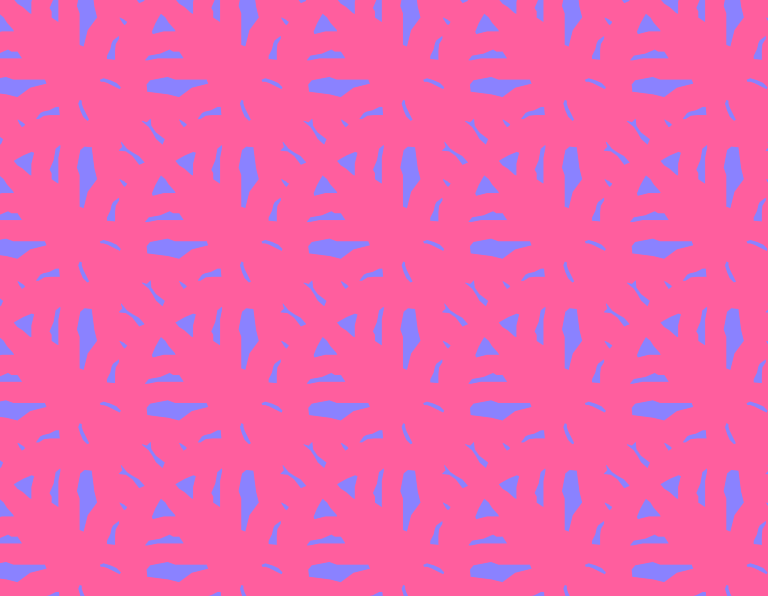
A Shadertoy shader for this pattern:

```glsl
// Violet torn-paper flecks scattered on a pink ground, in a square repeat.
// Seven outlines are wrapped around their anchors, and each is drawn twice:
// once as given and once mirrored across the tile diagonal.

const float CANVAS_WIDTH = 1152.0;  // design units across the canvas
const float TILE = CANVAS_WIDTH / 4.75;
const float SWELL = 0.6;            // outward growth of every fleck
const vec3 PINK = vec3(1.0, 0.37, 0.62);
const vec3 VIOLET = vec3(0.54, 0.51, 1.0);
const int CORNERS = 10;

// Offset from the nearest repeat of an anchor
vec2 wrapAround(vec2 p, vec2 anchor) {
    vec2 q = p - anchor;
    return q - TILE * round(q / TILE);
}

// Signed distance to a closed polygon, negative inside
float polygonDistance(vec2 p, vec2[CORNERS] v) {
    float nearest = dot(p - v[0], p - v[0]);
    float side = 1.0;
    for (int i = 0, j = CORNERS - 1; i < CORNERS; j = i, i++) {
        vec2 edge = v[j] - v[i];
        vec2 w = p - v[i];
        vec2 gap = w - edge * clamp(dot(w, edge) / dot(edge, edge), 0.0, 1.0);
        nearest = min(nearest, dot(gap, gap));
        bvec3 crossing = bvec3(p.y >= v[i].y, p.y < v[j].y, edge.x * w.y > edge.y * w.x);
        if (all(crossing) || all(not(crossing))) side = -side;
    }
    return side * sqrt(nearest);
}

// A fleck together with its diagonal mirror image
float fleckPair(vec2 p, vec2 anchor, vec2[CORNERS] outline) {
    return min(polygonDistance(wrapAround(p, anchor), outline),
               polygonDistance(wrapAround(p.yx, anchor), outline));
}

float flecks(vec2 p) {
    // Long blade
    float d = fleckPair(p, vec2(266.5, 129), vec2[CORNERS](
        vec2(-46, -2), vec2(-41, -8), vec2(-15, -13), vec2(-4, -9), vec2(43, -9),
        vec2(45, -4), vec2(21, 2), vec2(2, 16), vec2(-14, 12), vec2(-45, 8)));
    // Flat-based wedge
    d = min(d, fleckPair(p, vec2(246.5, 83), vec2[CORNERS](
        vec2(-28, 7), vec2(-23, 1), vec2(-6, -2), vec2(8, -8), vec2(13, -5),
        vec2(22, -5), vec2(28, 4), vec2(10, 4), vec2(-10, 4), vec2(-25, 7))));
    // Triangle
    d = min(d, fleckPair(p, vec2(245.5, 280), vec2[CORNERS](
        vec2(-4, -16), vec2(2, -11), vec2(7, -3), vec2(16, 7), vec2(17, 9),
        vec2(0, 9), vec2(-16, 13), vec2(-17, 10), vec2(-12, -2), vec2(-7, -11))));
    // Curved fin
    d = min(d, fleckPair(p, vec2(315.5, 169), vec2[CORNERS](
        vec2(-18, 9), vec2(-12, 1), vec2(-8, -1), vec2(1, -3), vec2(11, -8),
        vec2(15, -8), vec2(16, 3), vec2(3, 3), vec2(-7, 4), vec2(-15, 9))));
    // Thin sliver
    d = min(d, fleckPair(p, vec2(165.5, 125), vec2[CORNERS](
        vec2(-15, -5), vec2(-10, -7), vec2(0, -4), vec2(9, 0), vec2(15, 6),
        vec2(14, 8), vec2(6, 4), vec2(-4, -1), vec2(-10, -3), vec2(-14, -3))));
    // Pinched bone
    d = min(d, fleckPair(p, vec2(230.5, 197), vec2[CORNERS](
        vec2(-17, -15), vec2(-10, -13), vec2(-5, -18), vec2(-4, -8), vec2(3, 2),
        vec2(16, 12), vec2(13, 19), vec2(4, 11), vec2(-1, 2), vec2(-7, -7))));
    // Small chip
    return min(d, fleckPair(p, vec2(274.5, 185), vec2[CORNERS](
        vec2(-5, -5), vec2(-3, -4), vec2(0, -2), vec2(3, 0), vec2(5, 2),
        vec2(3, 4), vec2(1, 5), vec2(0, 3), vec2(-2, 1), vec2(-4, -3))));
}

void mainImage(out vec4 fragColor, in vec2 fragCoord) {
    // Design space starts at the top left, with y pointing down
    float pixel = CANVAS_WIDTH / iResolution.x;
    vec2 p = vec2(fragCoord.x, iResolution.y - fragCoord.y) * pixel;

    float ink = 1.0 - smoothstep(-0.6 * pixel, 0.6 * pixel, flecks(p) - SWELL);
    fragColor = vec4(mix(PINK, VIOLET, ink), 1.0);
}
```
